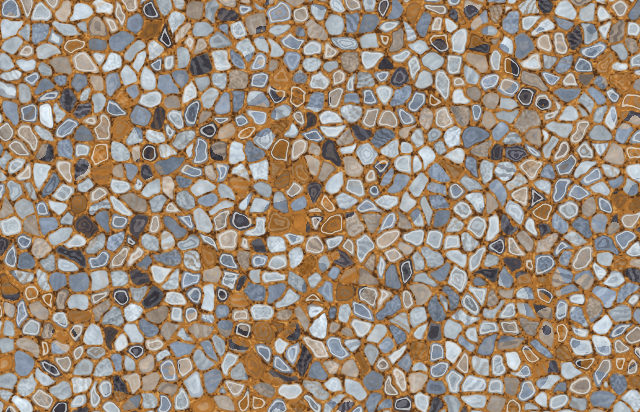
This texture is drawn by a Shadertoy shader. Its source:

```glsl
// Polished slab of tightly packed agate pieces set in a golden brown resin.
// Stones are cells of a weighted Voronoi diagram, each seed with its own stretch
// and direction; distance to the cell edge drives the resin, rims and banding.
#define STONES 23.0        // stones along the canvas height
#define JITTER 0.86        // scatter of the seeds
#define STRETCH 0.36       // strongest elongation of a stone
#define SIZE_SPREAD 0.20   // difference between small and large stones
#define ROUNDING 15.0      // higher is sharper corners
#define RESIN_WIDTH 0.052  // half width of the joints
#define RAGGED 0.16        // unevenness of the outlines
#define BAND_CONTRAST 0.62 // strength of the agate bands

const vec3 PALE_BLUE = vec3(0.72, 0.76, 0.79);
const vec3 SLATE = vec3(0.50, 0.55, 0.62);
const vec3 BEIGE = vec3(0.67, 0.61, 0.55);
const vec3 SMOKE = vec3(0.26, 0.25, 0.28);
const vec3 AMBER = vec3(0.62, 0.41, 0.19);
const vec3 MILK = vec3(0.88, 0.88, 0.87);
const vec3 UMBER = vec3(0.32, 0.20, 0.11);
const vec3 OCHRE = vec3(0.68, 0.45, 0.21);
const vec3 GOLD = vec3(0.86, 0.65, 0.36);

float hash(vec2 p) {
    return fract(sin(dot(p, vec2(127.1, 311.7))) * 43758.5453);
}

float noise(vec2 p) {
    vec2 i = floor(p), f = fract(p);
    f = f * f * (3.0 - 2.0 * f);
    return mix(mix(hash(i), hash(i + vec2(1, 0)), f.x),
               mix(hash(i + vec2(0, 1)), hash(i + vec2(1, 1)), f.x), f.y);
}

float fbm(vec2 p) {
    return 0.55 * noise(p) + 0.3 * noise(p * 2.1 + 7.3) + 0.15 * noise(p * 4.3 + 3.1);
}

vec2 seedOf(vec2 cell) {
    return cell + 0.5 + JITTER * (vec2(hash(cell), hash(cell + 41.3)) - 0.5);
}

// Weighted squared distance to a seed in its own stretched frame, with gradient
float seedField(vec2 p, vec2 cell, out vec2 gradient) {
    float angle = 6.2832 * hash(cell + 17.7);
    float stretch = 1.0 + STRETCH * hash(cell + 29.1);
    vec2 along = vec2(cos(angle), sin(angle));
    vec2 across = vec2(-along.y, along.x);
    vec2 r = p - seedOf(cell);
    vec2 q = vec2(dot(r, along) / stretch, dot(r, across) * stretch);
    gradient = 2.0 * (along * q.x / stretch + across * q.y * stretch);
    return dot(q, q) - SIZE_SPREAD * (hash(cell + 63.9) - 0.5);
}

// Returns the rounded distance to the stone's edge and the owning cell
float stoneEdge(vec2 p, out vec2 owner) {
    vec2 base = floor(p), g, ownGradient = vec2(0);
    float nearest = 1e5;
    owner = base;
    for (int k = 0; k < 25; k++) {
        vec2 cell = base + vec2(k % 5 - 2, k / 5 - 2);
        float f = seedField(p, cell, g);
        if (f < nearest) { nearest = f; owner = cell; ownGradient = g; }
    }
    float sum = 1e-6;
    for (int k = 0; k < 25; k++) {
        vec2 cell = base + vec2(k % 5 - 2, k / 5 - 2);
        if (distance(cell, owner) < 0.5) continue;
        float f = seedField(p, cell, g);
        sum += exp(-ROUNDING * (f - nearest) / max(length(g - ownGradient), 0.2));
    }
    return -log(sum) / ROUNDING;
}

vec3 agateTone(float t) {
    if (t < 0.39) return PALE_BLUE;
    if (t < 0.61) return SLATE;
    if (t < 0.85) return BEIGE;
    return t < 0.94 ? SMOKE : AMBER;
}

vec3 stoneColour(vec2 p, vec2 id, float edge, float warmth) {
    float kind = hash(id + 5.2), style = hash(id + 83.4);
    vec3 tone = agateTone(min(kind + 0.3 * warmth, 0.99));
    vec3 second = mix(tone * mix(0.72, 1.2, hash(id + 9.6)), agateTone(hash(id + 51.8)), 0.45);

    // Bands run straight, curved by noise, or follow the outline
    float angle = 6.2832 * hash(id + 71.2);
    vec2 r = p - seedOf(id);
    float wave = fbm(p * 1.9 + id * 3.7);
    float coord = style < 0.45 ? edge * 1.5 : dot(r, vec2(cos(angle), sin(angle)));
    coord += 0.55 * (wave - 0.5);
    float band = sin(6.2832 * (coord * mix(1.2, 3.6, hash(id + 33.5)) + style));
    vec3 colour = mix(tone, second, BAND_CONTRAST * smoothstep(-0.35, 0.55, band));

    // Cloudy depth and crystal grain
    colour *= mix(0.88, 1.12, hash(id + 12.4)) * (0.86 + 0.28 * wave);
    colour += (style > 0.7 ? 0.16 : 0.05) * (noise(p * 10.0) - 0.5);

    // Milky line inside the edge of some stones
    float line = 1.0 - smoothstep(0.015, 0.055, abs(edge - 0.13 - 0.08 * wave));
    return mix(colour, MILK, 0.75 * line * step(0.62, hash(id + 90.3)));
}

vec3 resinColour(vec2 p, float warmth) {
    float grain = 0.55 * noise(p * 5.0) + 0.45 * noise(p * 11.0 + 4.0);
    vec3 colour = mix(UMBER, OCHRE, smoothstep(0.2, 0.58, grain + 0.12 * warmth));
    return mix(colour, GOLD, 0.75 * smoothstep(0.62, 0.82, grain));
}

void mainImage(out vec4 fragColor, in vec2 fragCoord) {
    vec2 p = fragCoord / iResolution.y * STONES;
    float pixel = STONES / iResolution.y;
    float warmth = smoothstep(0.58, 0.78, fbm(p * 0.28 + 11.0));

    vec2 warp = vec2(noise(p * 2.6), noise(p * 2.6 + 37.0)) - 0.5;
    vec2 id;
    float edge = stoneEdge(p + RAGGED * warp, id);
    float joint = RESIN_WIDTH * (0.55 + 0.9 * noise(p * 3.2 + 19.0)) + 0.03 * warmth;

    // Iron stain seeps from the joint into the stone
    vec3 stone = stoneColour(p, id, edge, warmth);
    float stain = 1.0 - smoothstep(joint, joint + 0.09, edge);
    stone = mix(stone, mix(UMBER, OCHRE, hash(id + 2.7)), stain * mix(0.1, 0.75, hash(id + 47.1)));

    float cover = smoothstep(joint - 0.6 * pixel, joint + 0.6 * pixel, edge);
    fragColor = vec4(clamp(mix(resinColour(p, warmth), stone, cover), 0.0, 1.0), 1.0);
}
```
